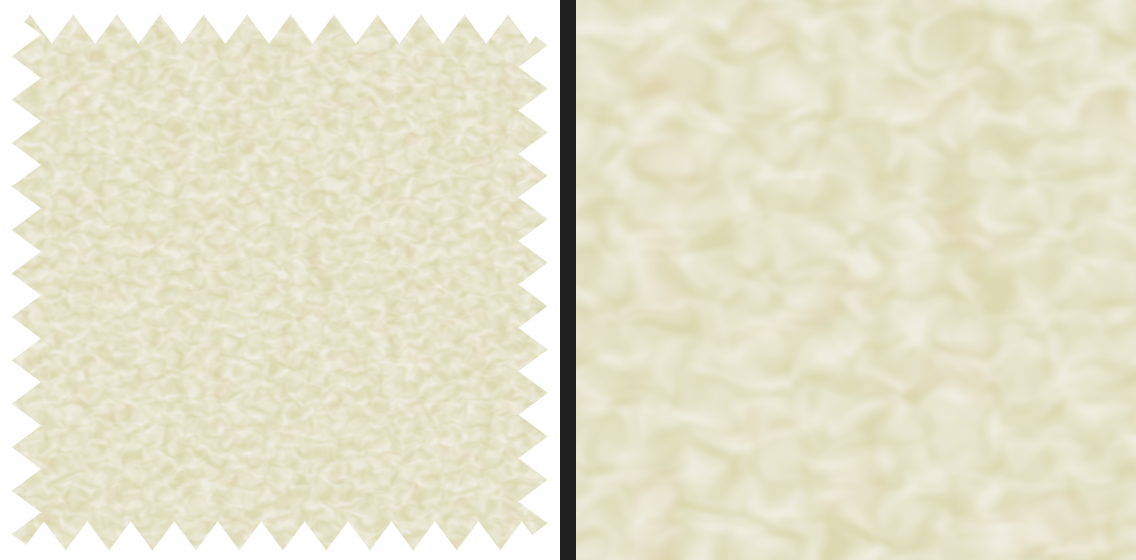
Left: the whole. Right: its middle third, enlarged.
A Shadertoy shader for this texture:

```glsl
// A cream fleece swatch with pinked, sawtooth edges on a white ground.
// The pile is warped gradient noise that wraps at the canvas edge;
// the outline is the overlap of four triangle-wave borders.

vec2 hashGradient(vec2 cell, float seed)
{
    uvec2 q = uvec2(cell) * uvec2(1597u, 3571u) + uint(seed) * 7919u;
    uint h = (q.x ^ (q.y << 8)) * 747796405u + q.y * 28657u;
    h = (h ^ (h >> 15)) * 739982445u;
    h ^= h >> 13;
    float angle = 6.28318 * float(h & 65535u) / 65536.0;
    return vec2(cos(angle), sin(angle));
}

// Gradient noise with a whole number of cells across the canvas
float wrapNoise(vec2 uv, vec2 cells, float seed)
{
    vec2 p = uv * cells, i = floor(p), f = p - i;
    vec2 w = f * f * f * (f * (f * 6.0 - 15.0) + 10.0);
    float corner[4];
    for (int k = 0; k < 4; k++) {
        vec2 o = vec2(k & 1, k >> 1);
        corner[k] = dot(hashGradient(mod(i + o, cells), seed), f - o);
    }
    return mix(mix(corner[0], corner[1], w.x), mix(corner[2], corner[3], w.x), w.y);
}

// Depth of the cut along an edge: zero at the tip of each tooth
float toothCut(float along, float tip)
{
    return 0.104 * abs(fract((along - tip) / 0.0776 + 0.5) - 0.5);
}

// Distance inside the pinked outline
float swatchDistance(vec2 uv)
{
    float top = 0.974 - uv.y - toothCut(uv.x, 0.0534);
    float bottom = uv.y - 0.017 - toothCut(uv.x, 0.1172);
    float left = uv.x - 0.021 - toothCut(uv.y, 0.8997);
    float right = 0.978 - uv.x - toothCut(uv.y, 0.919);
    return 0.6 * min(min(top, bottom), min(left, right));
}

vec3 fleeceColor(vec2 uv)
{
    // Bend the tufts into short, irregular wisps
    vec2 bend = vec2(wrapNoise(uv, vec2(34, 42), 1.0), wrapNoise(uv, vec2(34, 42), 2.0));
    vec2 p = uv + 0.012 * bend;

    // Tufts, finer fibres and broad uneven patches
    float pile = wrapNoise(p, vec2(42, 56), 3.0)
               + 0.55 * wrapNoise(p, vec2(79, 103), 4.0)
               + 0.25 * wrapNoise(uv, vec2(13, 19), 5.0);
    float lightness = clamp(0.5 + 0.8 * pile, 0.0, 1.0);
    vec3 shade = vec3(0.859, 0.852, 0.70);
    vec3 cream = vec3(0.937, 0.928, 0.875);
    vec3 color = mix(shade, cream, lightness);

    // Faint tan stains in some of the hollows
    float tan_ = smoothstep(0.1, 0.45, wrapNoise(p, vec2(17, 24), 6.0));
    return color + tan_ * (1.0 - lightness) * vec3(0.012, -0.018, -0.008);
}

void mainImage(out vec4 fragColor, in vec2 fragCoord)
{
    vec2 uv = fragCoord / iResolution.xy;
    float pixel = 1.0 / min(iResolution.x, iResolution.y);
    float inside = smoothstep(-0.7 * pixel, 0.7 * pixel, swatchDistance(uv));
    fragColor = vec4(mix(vec3(1.0), fleeceColor(uv), inside), 1.0);
}
```
